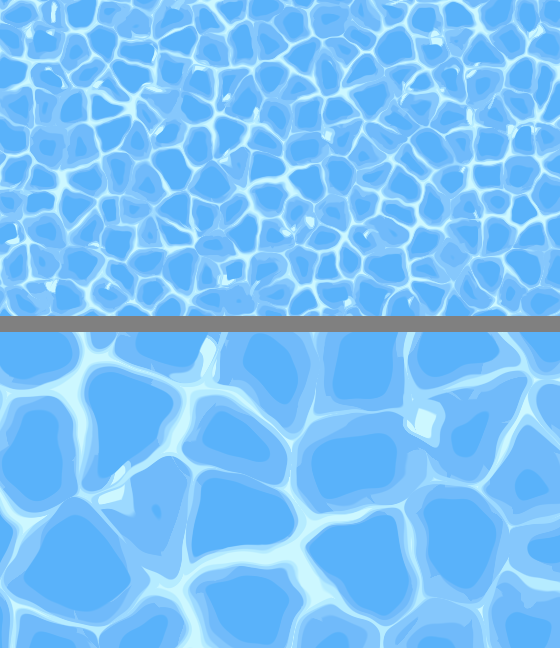
Top: the whole. Bottom: its middle third, enlarged.
Write a WebGL 2 fragment shader that draws this texture.

```glsl
#version 300 es
precision highp float;

#define CELLS 10.0
#define JITTER 0.8
#define ROUNDING 18.0
#define WARP 0.26
#define DEEP vec3(0.35, 0.70, 0.98)
#define WATER vec3(0.44, 0.73, 0.98)
#define SHALLOW vec3(0.52, 0.78, 0.99)
#define PALE vec3(0.61, 0.85, 1.00)
#define BRIGHT vec3(0.71, 0.92, 1.00)
#define GLINT vec3(0.80, 0.97, 1.00)

uniform vec2 u_resolution;
out vec4 fragColor;

vec2 hash2(vec2 p) {
    vec3 h = fract(p.xyx * vec3(0.1031, 0.1030, 0.0973));
    h += dot(h, h.yzx + 33.33);
    return fract((h.xx + h.yz) * h.zy);
}

vec2 gradient(vec2 corner) {
    float angle = 6.28318 * hash2(corner + 71.0).x;
    return vec2(cos(angle), sin(angle));
}

float gradientNoise(vec2 p) {
    vec2 i = floor(p), f = fract(p);
    vec2 u = f * f * f * (f * (f * 6.0 - 15.0) + 10.0);
    vec2 e = vec2(0.0, 1.0);
    float low = mix(dot(gradient(i), f), dot(gradient(i + e.yx), f - e.yx), u.x);
    float high = mix(dot(gradient(i + e), f - e), dot(gradient(i + 1.0), f - 1.0), u.x);
    return mix(low, high, u.y);
}

vec2 noise2(vec2 p) {
    return vec2(gradientNoise(p), gradientNoise(p + vec2(37.2, 18.7)));
}

vec2 site(vec2 id) {
    return id + 0.5 + JITTER * (hash2(id) - 0.5);
}

// x: distance to the cell border with rounded corners, yz: cell id
vec3 roundedCells(vec2 p) {
    vec2 base = floor(p), id = base;
    float nearest = 1e3;
    for (int k = 0; k < 9; k++) {
        vec2 candidate = base + vec2(k % 3 - 1, k / 3 - 1);
        vec2 offset = site(candidate) - p;
        float d = dot(offset, offset);
        if (d < nearest) {
            nearest = d;
            id = candidate;
        }
    }
    vec2 own = site(id) - p;
    float sum = 0.0;
    for (int k = 0; k < 25; k++) {
        if (k == 12) continue;
        vec2 other = site(id + vec2(k % 5 - 2, k / 5 - 2)) - p;
        float border = dot(0.5 * (own + other), normalize(other - own));
        sum += exp(-ROUNDING * border);
    }
    return vec3(-log(sum) / ROUNDING, id);
}

// Antialiased coverage of the region where the value is positive
float cover(float value, float pixel) {
    return smoothstep(-0.7 * pixel, 0.7 * pixel, value);
}

void main() {
    float pixel = CELLS / u_resolution.y;
    vec2 p = gl_FragCoord.xy * pixel / 1.0 + 40.0;

    // Large bends and small kinks
    vec2 q = p + WARP * noise2(p * 0.9) + 0.3 * WARP * noise2(p * 2.9 + 9.0);

    vec3 cell = roundedCells(q);
    float border = cell.x;
    float strength = gradientNoise(q * 0.8);
    float detail = gradientNoise(q * 1.5 + 23.0);
    float drift = gradientNoise(q * 1.1 + 57.0);

    // Finer facets give the calm water its cut shapes
    vec3 facet = roundedCells(q * 1.5 + 2.0 * WARP * noise2(q * 1.7) + 90.0);
    vec2 facetRandom = hash2(facet.yz + 13.0);
    float facetEdge = clamp(facet.x / (3.0 * pixel), 0.0, 1.0);

    // Shallow bands and facets
    float band = 0.09 + 0.28 * drift + 0.16 * (facetRandom.x - 0.5) * facetEdge;
    vec3 color = mix(WATER, SHALLOW, cover(band - border, pixel));

    // Scattered shards
    float shard = facet.x - 0.17 - 0.25 * abs(detail);
    float chosen = step(0.86, facetRandom.y);
    color = mix(color, PALE, chosen * cover(shard, pixel));
    color = mix(color, GLINT, chosen * cover(shard - 0.08, pixel));

    // Deep rounded cores, larger where the light net is strong
    float cellStrength = gradientNoise((cell.yz + 0.5) * 0.8);
    float cellRandom = hash2(cell.yz + 5.0).x - 0.5;
    float inset = 0.20 - 0.2 * cellRandom - 0.22 * cellStrength + 0.05 * detail;
    color = mix(color, DEEP, cover(border - max(inset, 0.09), pixel));

    // Broken net of light, swelling at the junctions
    float paleWidth = min(0.033 + 0.11 * strength + 0.09 * detail, 0.10);
    float brightWidth = min(0.012 + 0.14 * strength + 0.04 * drift, 0.065);
    float glintWidth = min(-0.022 + 0.13 * strength + 0.08 * detail, 0.045);
    color = mix(color, PALE, cover(paleWidth - border, pixel));
    color = mix(color, BRIGHT, cover(brightWidth - border, pixel));
    color = mix(color, GLINT, cover(glintWidth - border, pixel));

    fragColor = vec4(color, 1.0);
}
```
